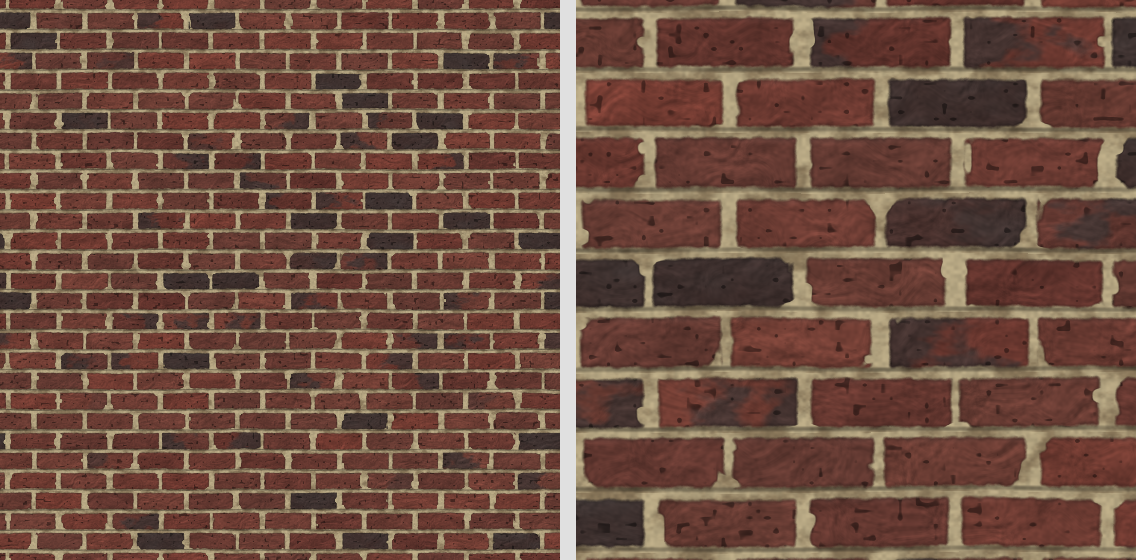
Left, the full canvas; right, a detail of the centre.
Give the GLSL for this texture, as a three.js fragment shader.

```glsl
// Running-bond wall of weathered red bricks, 11 across and 28 down, with sandy mortar.
varying vec2 vUv;

float hash(vec2 p) {
  vec3 q = fract(vec3(p.xyx) * 0.1031);
  q += dot(q, q.yzx + 33.33);
  return fract((q.x + q.y) * q.z);
}

float noise(vec2 p) {
  vec2 i = floor(p), f = fract(p);
  f = f * f * (3.0 - 2.0 * f);
  return mix(mix(hash(i), hash(i + vec2(1.0, 0.0)), f.x),
             mix(hash(i + vec2(0.0, 1.0)), hash(i + vec2(1.0, 1.0)), f.x), f.y);
}

float fbm(vec2 p) {
  float sum = 0.0, amp = 0.5;
  for (int i = 0; i < 4; i++) {
    sum += amp * noise(p);
    p = p * 2.03 + 17.7;
    amp *= 0.5;
  }
  return sum / 0.9375;
}

float boxDistance(vec2 p, vec2 halfSize, float radius) {
  vec2 q = abs(p) - halfSize + radius;
  return length(max(q, 0.0)) + min(max(q.x, q.y), 0.0) - radius;
}

// Folded clay surface, used as a height for relief
float clayHeight(vec2 p) {
  vec2 bend = vec2(noise(p * 50.0), noise(p * 50.0 + 40.0));
  return fbm(p * vec2(85.0, 150.0) + 2.5 * bend);
}

void main() {
  vec2 uv = vUv;

  // Alternating rows, offset by half a brick, with slightly wavy beds
  float bed = uv.y * 28.0 + 0.55 + 0.07 * (noise(uv * vec2(14.0, 28.0)) - 0.5);
  float row = mod(floor(bed), 28.0);
  float along = uv.x * 11.0 - mix(0.15, 0.66, mod(row, 2.0));
  vec2 id = vec2(mod(floor(along), 11.0), row);
  float tone = hash(id + 3.1);
  float kind = hash(id * 1.7 + 51.3);

  // Brick outline in canvas units: uneven size, chipped edges, smeared ends
  vec2 local = (vec2(fract(along), fract(bed)) - 0.5) / vec2(11.0, 28.0);
  local.x += 0.0036 * (hash(id + 71.0) - 0.5);
  vec2 halfSize = vec2(0.0419, 0.0146) - vec2(0.0014, 0.0008) * hash(id + 29.0);
  float d = boxDistance(local, halfSize, 0.0018);
  d += 0.0022 * (fbm(uv * 190.0) - 0.5);
  float ends = smoothstep(0.033, 0.041, abs(local.x));
  d += 0.006 * ends * smoothstep(0.64, 0.9, noise(uv * vec2(70.0, 95.0)));
  float brickMask = 1.0 - smoothstep(-0.0011, 0.0011, d);

  // Fine grain and relief
  float grain = noise(uv * 420.0) - 0.5;
  float blotch = fbm(uv * vec2(38.0, 65.0) + id * 5.3);
  float relief = clayHeight(uv) - clayHeight(uv + vec2(-0.0012, 0.0018));

  // Red clay, each brick with its own shade
  vec3 brick = mix(vec3(0.37, 0.195, 0.17), vec3(0.46, 0.235, 0.195), tone);
  brick = mix(brick, vec3(0.39, 0.26, 0.225), 0.45 * hash(id + 91.0));
  brick *= 0.84 + 0.32 * blotch;

  // Fired-dark bricks: a few all over, some only in patches
  float full = smoothstep(0.92, 0.94, kind);
  float part = smoothstep(0.78, 0.82, kind) * (1.0 - full);
  float side = local.x * (hash(id + 13.0) < 0.5 ? -1.0 : 1.0) * 8.0;
  float patchMask = smoothstep(0.42, 0.66, blotch + side);
  float burnt = full * (0.72 + 0.28 * blotch) + part * patchMask * 0.78;
  brick = mix(brick, vec3(0.215, 0.185, 0.18) * (0.82 + 0.36 * blotch), burnt);

  // Relief, pits and shaded rims
  brick *= 1.0 + 0.55 * relief + 0.13 * grain;
  brick *= 1.0 - 0.4 * smoothstep(0.82, 0.93, noise(uv * vec2(190.0, 240.0)));
  brick *= 1.0 - 0.2 * smoothstep(-0.0028, 0.0, d);
  brick += 0.035 * smoothstep(0.0095, 0.0135, local.y) * noise(uv * 130.0);

  // Sandy mortar, paler in the upright joints and where it is smeared
  float sand = fbm(uv * vec2(75.0, 110.0));
  vec3 mortar = mix(vec3(0.52, 0.45, 0.34), vec3(0.71, 0.65, 0.51),
                    smoothstep(0.25, 0.75, sand + 0.17 * ends));
  mortar *= 1.0 + 0.14 * grain;

  // Shadow below each brick, cast on the bed joint
  float shadow = smoothstep(-0.0134, -0.0154, local.y) * smoothstep(-0.0179, -0.0158, local.y);
  mortar *= 1.0 - 0.36 * shadow * (0.55 + 0.6 * noise(uv * vec2(60.0, 28.0)));
  mortar *= 1.0 - 0.15 * (1.0 - smoothstep(0.0, 0.0016, d));

  gl_FragColor = vec4(mix(mortar, brick, brickMask), 1.0);
}
```
